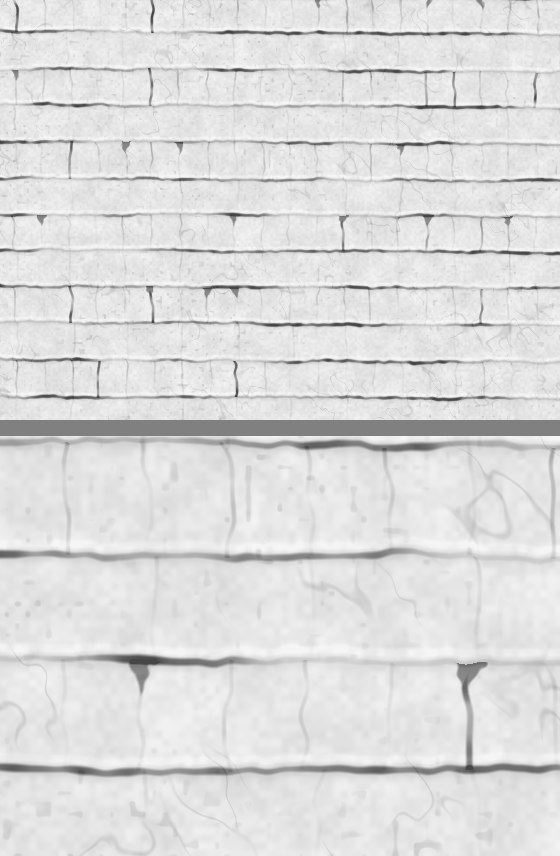
Top, the full canvas; bottom, a detail of the centre.
This texture is drawn by a Shadertoy shader. Its source:

```glsl
// White painted brick wall: courses of short bricks alternate with courses of long ones.
// Worn, broken bed joints and mostly filled upright joints are drawn as distances to
// wobbling lines; value noise adds the paint mottling, hairline cracks and specks.

const float COURSE = 0.0865;      // course height, in canvas heights
const float FIRST_JOINT = -0.006; // top bed joint, measured down from the top edge
const float SHORT_BRICK = 0.0652; // width of a header brick
const vec3 PAINT = vec3(0.902);
const vec3 GROOVE = vec3(0.24);

float hash(vec2 p) {
    vec3 q = fract(vec3(p.xyx) * 0.1031);
    q += dot(q, q.yzx + 33.33);
    return fract((q.x + q.y) * q.z);
}

float noise(vec2 p) {
    vec2 i = floor(p), f = fract(p);
    f = f * f * (3.0 - 2.0 * f);
    return mix(mix(hash(i), hash(i + vec2(1, 0)), f.x),
               mix(hash(i + vec2(0, 1)), hash(i + vec2(1, 1)), f.x), f.y);
}

float fbm(vec2 p) {
    float sum = 0.0, amp = 0.5;
    for (int i = 0; i < 4; i++) {
        sum += amp * noise(p);
        p = mat2(1.6, 1.2, -1.2, 1.6) * p + 7.3;
        amp *= 0.5;
    }
    return sum / 0.9375;
}

// Soft-edged line of the given half width
float stroke(float d, float halfWidth, float soft) {
    return 1.0 - smoothstep(halfWidth * 0.4, halfWidth + soft, abs(d));
}

// Height of bed joint k: slight tilt, uneven laying and ragged brick edges
float jointHeight(float x, float k) {
    float tilt = 0.005 * (x - 0.667);
    float laying = 0.004 * (hash(vec2(k + 3.0, 5.0)) - 0.5);
    float ragged = 0.006 * (noise(vec2(x * 17.0, k * 13.0 + 40.0)) - 0.5)
                 + 0.003 * (noise(vec2(x * 70.0, k * 11.0 + 80.0)) - 0.5);
    return FIRST_JOINT + k * COURSE + tilt + laying + ragged;
}

// Darkness of a bed joint; negative on the lit lip of paint above it
float bedJoint(vec2 p, float k, float soft) {
    float d = p.y - jointHeight(p.x, k);
    float run = noise(vec2(p.x * 7.0, k * 17.0 + 20.0));
    float chip = noise(vec2(p.x * 55.0, k * 9.0 + 60.0));
    float open = smoothstep(0.2, 0.75, run) * (0.45 + 0.8 * chip);
    float halfWidth = mix(0.0014, 0.0034, run) * (0.6 + 0.8 * chip);
    float line = (0.1 + 0.6 * open) * stroke(d, halfWidth, soft);
    float shade = 0.12 * (0.4 + run) * exp(-pow((d - 0.001) / 0.006, 2.0));
    float lip = 0.1 * exp(-pow((d + 0.008) / 0.0035, 2.0));
    return line + shade - lip;
}

// Darkness of the nearest upright joint in a course; t runs from its top to its bottom
float uprightJoint(vec2 p, float row, float t, float soft) {
    bool isLong = mod(row, 2.0) > 0.5;
    float width = SHORT_BRICK * (isLong ? 2.0 : 1.0);
    float start = 0.038 + 0.012 * (hash(vec2(row, 31.0)) - 0.5);
    float id = round((p.x - start) / width);
    vec2 key = vec2(id + 11.0, row + 47.0);

    float wobble = 0.007 * (noise(vec2(p.y * 45.0, id * 7.0 + row * 19.0)) - 0.5);
    float shift = 0.008 * (hash(key + 3.0) - 0.5);
    float hook = 0.012 * exp(-t * 9.0) * (hash(key + 9.0) - 0.3);
    float d = p.x - start - id * width - shift - wobble + hook;

    // Few joints are open; the rest are filled and fade downwards
    float openness = isLong ? 0.0 : smoothstep(0.88, 0.97, hash(key));
    float faint = mix(0.05, 0.26, hash(key + 5.0)) * (isLong ? 0.45 : 1.0);
    float patchy = 0.3 + noise(vec2(p.y * 60.0, id * 3.0 + row * 29.0));
    float dark = mix(faint * mix(1.3, 0.5, t), 0.75, openness) * patchy;
    float line = dark * stroke(d, mix(0.0012, 0.0026, openness), soft);

    // Occasional wedge of lost mortar under the bed joint
    float lost = isLong ? 0.0 : step(0.86, hash(key + 17.0));
    float wedge = 0.011 * (1.0 - t / 0.32) * (0.5 + noise(p * 130.0));
    return max(line, 0.55 * lost * smoothstep(-soft, soft, wedge - abs(d)));
}

// Hairline cracks along noise contours, kept only in scattered patches
float cracks(vec2 p) {
    vec2 q = mat2(0.8, 0.6, -0.6, 0.8) * p + 0.015 * noise(p * 50.0);
    float contour = abs(noise(q * vec2(48.0, 22.0)) - 0.5);
    float where = smoothstep(0.48, 0.72, noise(p * 13.0 + 70.0));
    return where * (1.0 - smoothstep(0.0, 0.05, contour));
}

void mainImage(out vec4 fragColor, in vec2 fragCoord) {
    vec2 p = fragCoord / iResolution.y;
    p.y = 1.0 - p.y;
    float soft = max(0.0016, 1.0 / iResolution.y);

    // Course containing this point, and the position between its two bed joints
    float row = floor((p.y - FIRST_JOINT) / COURSE);
    if (p.y < jointHeight(p.x, row)) row -= 1.0;
    if (p.y > jointHeight(p.x, row + 1.0)) row += 1.0;
    float top = jointHeight(p.x, row);
    float t = (p.y - top) / (jointHeight(p.x, row + 1.0) - top);

    // Paint relief, cracks and specks
    float mottle = 0.09 * (fbm(p * 28.0) - 0.5) + 0.05 * (noise(p * 170.0) - 0.5);
    float specks = smoothstep(0.78, 0.95, noise(p * 120.0 + 9.0)) * noise(p * 9.0 + 30.0);

    float groove = bedJoint(p, row, soft) + bedJoint(p, row + 1.0, soft);
    groove += uprightJoint(p, row, t, soft) + 0.13 * cracks(p) + 0.16 * specks;
    vec3 color = mix(PAINT + mottle, GROOVE, clamp(groove, -0.06, 0.95));
    fragColor = vec4(clamp(color, 0.0, 0.96), 1.0);
}
```
